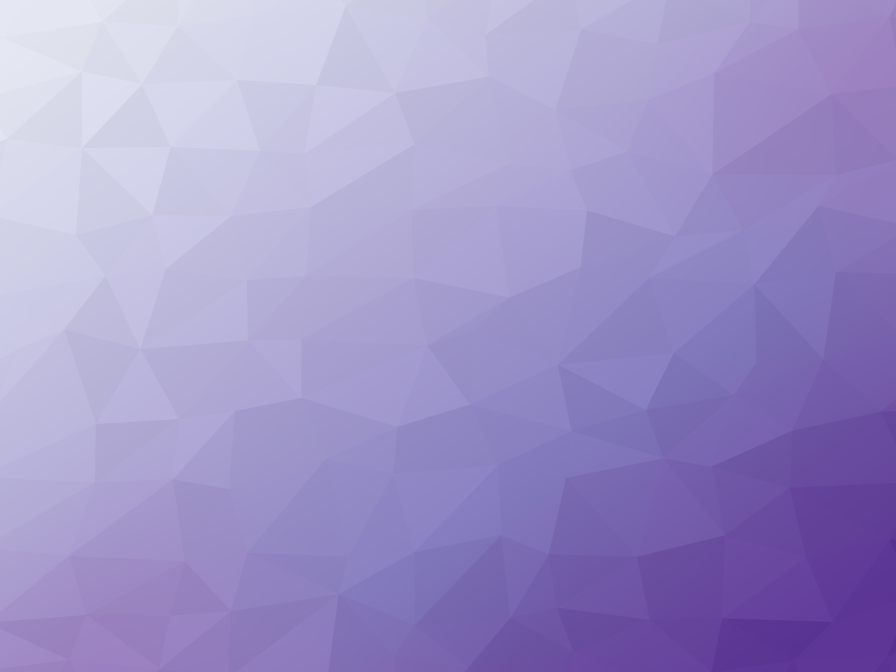
Give the GLSL for this background, as a Shadertoy shader.

```glsl
// Low-poly backdrop: a jittered grid of vertices is split into triangles, and
// each facet is tinted by a diagonal lavender-to-violet gradient taken near its
// centre. Facets are blended by edge coverage, which smooths their borders.

const vec2 GRID = vec2(11.0, 10.4); // cells across the canvas

float hash(vec2 p) {
    return fract(sin(dot(p, vec2(127.1, 311.7))) * 43758.5453);
}

// Grid vertex, shifted at random within its cell
vec2 vertex(vec2 id) {
    return id + 0.62 * (vec2(hash(id), hash(id + 37.3)) - 0.5);
}

// Diagonal gradient with pink warmth towards the two side corners
vec3 backdrop(vec2 uv) {
    float along = uv.x + 1.0 - uv.y;
    float across = abs(uv.x - 1.0 + uv.y);
    vec3 color = vec3(0.89, 0.90, 0.94);
    color = mix(color, vec3(0.80, 0.80, 0.90), clamp((along - 0.10) / 0.35, 0.0, 1.0));
    color = mix(color, vec3(0.67, 0.64, 0.82), clamp((along - 0.45) / 0.42, 0.0, 1.0));
    color = mix(color, vec3(0.51, 0.48, 0.74), clamp((along - 0.87) / 0.43, 0.0, 1.0));
    color = mix(color, vec3(0.42, 0.31, 0.63), clamp((along - 1.30) / 0.30, 0.0, 1.0));
    color = mix(color, vec3(0.355, 0.20, 0.58), clamp((along - 1.60) / 0.28, 0.0, 1.0));
    float warmth = smoothstep(0.35, 0.9, across) * smoothstep(0.75, 1.1, along);
    return mix(color, vec3(0.60, 0.46, 0.72), 0.65 * warmth);
}

// Signed distance to the line a-b, positive on its left
float edge(vec2 p, vec2 a, vec2 b) {
    vec2 along = b - a, toP = p - a;
    return (along.x * toP.y - along.y * toP.x) / length(along);
}

// Facet colour in rgb, weighted by its pixel coverage in alpha
vec4 facet(vec2 p, vec2 a, vec2 b, vec2 c, float pixel) {
    float inside = min(edge(p, a, b), min(edge(p, b, c), edge(p, c, a)));
    float cover = clamp(inside / pixel + 0.5, 0.0, 1.0);
    vec2 centre = (a + b + c) / 3.0;
    float shade = 0.035 * (hash(centre) - 0.5);
    vec3 color = backdrop(mix(centre, p, 0.45) / GRID) + shade;
    return vec4(color, 1.0) * cover;
}

void mainImage(out vec4 fragColor, in vec2 fragCoord) {
    vec2 p = fragCoord / iResolution.xy * GRID;
    float pixel = GRID.y / iResolution.y;
    vec4 sum = vec4(0.0);

    // Facets of the surrounding cells
    for (int j = -1; j <= 1; j++) {
        for (int i = -1; i <= 1; i++) {
            vec2 id = floor(p) + vec2(i, j);
            vec2 a = vertex(id);
            vec2 b = vertex(id + vec2(1, 0));
            vec2 c = vertex(id + vec2(1, 1));
            vec2 d = vertex(id + vec2(0, 1));

            // Split along the shorter diagonal, favouring the rising one
            if (0.88 * distance(a, c) < distance(b, d)) {
                sum += facet(p, a, b, c, pixel) + facet(p, a, c, d, pixel);
            } else {
                sum += facet(p, a, b, d, pixel) + facet(p, b, c, d, pixel);
            }
        }
    }

    // Plain gradient shows only where coverage vanishes
    sum += vec4(backdrop(p / GRID), 1.0) * 0.001;
    fragColor = vec4(sum.rgb / sum.a, 1.0);
}
```
